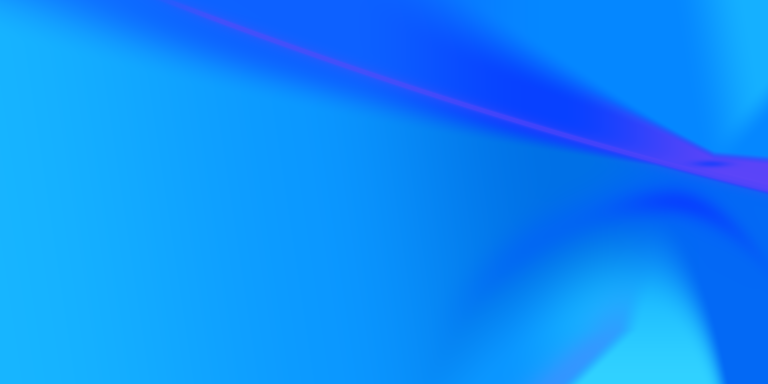
A Shadertoy shader for this background:

```glsl
// Abstract blue light: a dark tapering beam with a violet ridge crosses a cyan
// field and pinches at the right, above a glowing petal under a deep blue arc.
// Built from curves y(x), soft steps between them and Gaussian glows.

const vec3 CYAN   = vec3(0.09, 0.71, 1.00);
const vec3 AZURE  = vec3(0.04, 0.59, 1.00);
const vec3 SHADE  = vec3(0.00, 0.44, 0.90);
const vec3 SKY    = vec3(0.02, 0.53, 1.00);
const vec3 BEAM   = vec3(0.05, 0.38, 1.00);
const vec3 DEEP   = vec3(0.03, 0.24, 1.00);
const vec3 VIOLET = vec3(0.39, 0.27, 0.97);
const vec3 GLOW   = vec3(0.19, 0.82, 1.00);

// Soft step centred on zero, rising over the given half width.
float rise(float d, float halfWidth) {
    return smoothstep(-halfWidth, halfWidth, d);
}

float bell(float d, float width) {
    return exp(-d * d / (width * width));
}

float spot(vec2 p, vec2 centre, vec2 size) {
    vec2 q = (p - centre) / size;
    return exp(-dot(q, q));
}

// Height of the thin bright line through the beam.
float ridgeHeight(float x) {
    float u = x - 0.43;
    return 1.0 - 0.385 * u + 0.045 * u * u;
}

// Upper border of the beam, bending at the pinch.
float beamTop(float x) {
    float u = 1.86 - x;
    return 0.596 + max(0.51 * u, 0.09 * u);
}

vec3 field(vec2 p) {
    float t = p.x + 0.15 * (p.y - 0.5);
    vec3 col = mix(CYAN, AZURE, smoothstep(-0.1, 0.95, t));
    return mix(col, SHADE, smoothstep(0.8, 1.48, t));
}

// Upper right sky with a cyan wedge fanning out of the pinch.
vec3 upperSky(vec2 p) {
    vec3 col = mix(BEAM, SKY, smoothstep(0.85, 1.45, p.x));
    float leftSide = p.x - mix(1.86, 1.79, (p.y - 0.6) / 0.4);
    float lowerSide = p.y - 0.6 - 1.1 * (p.x - 1.87);
    float wedge = rise(leftSide - 0.06, 0.1) * rise(lowerSide, 0.06);
    return mix(col, CYAN, 0.9 * wedge);
}

vec3 addBeam(vec3 col, vec2 p) {
    float d = p.y - ridgeHeight(p.x);
    float top = beamTop(p.x) - p.y;
    float reach = max(0.2 - 0.11 * p.x, 0.012);
    float softTop = mix(0.10, 0.012, smoothstep(1.1, 1.86, p.x));

    col = mix(col, upperSky(p), rise(d, reach));
    float body = smoothstep(-1.35 * reach, -0.25 * reach, d) * rise(top, softTop);
    vec3 tint = mix(BEAM, DEEP, smoothstep(0.9, 1.4, p.x));
    col = mix(col, tint, body * mix(0.65, 0.95, smoothstep(0.0, 0.7, p.x)));

    // Violet fill near the pinch, then the hairline ridge.
    float fill = rise(d, 0.015) * rise(top, 0.015) * smoothstep(1.45, 1.9, p.x);
    col = mix(col, VIOLET, fill * 0.9);
    col = mix(col, DEEP, 0.7 * spot(p, vec2(1.85, 0.573), vec2(0.05, 0.009)));
    float hairline = bell(d, 0.007) + 0.35 * bell(d, 0.022);
    return mix(col, VIOLET, 0.62 * min(hairline, 1.0) * smoothstep(0.3, 0.6, p.x));
}

vec3 addArc(vec3 col, vec2 p) {
    float u = p.x - 1.74;
    float d = p.y - 0.475 + (u < 0.0 ? 0.9 : 2.5) * u * u;
    float core = bell(d, 0.035) * bell(u - 0.04, 0.16);
    float tail = bell(d, 0.07) * smoothstep(1.1, 1.4, p.x) * (1.0 - smoothstep(1.8, 2.0, p.x));
    col = mix(col, vec3(0.01, 0.38, 0.98), 0.6 * tail);
    return mix(col, DEEP, 0.85 * core);
}

// Lopsided dome: broad soft left flank, steep right flank.
vec3 addPetal(vec3 col, vec2 p) {
    float u = p.x - 1.68;
    float f = pow(abs(u) / (u < 0.0 ? 0.56 : 0.21), 2.4) + p.y / 0.40 - 1.0;
    float inside = 1.0 - smoothstep(-0.55, 0.12, f);
    col = mix(col, mix(AZURE, CYAN, smoothstep(1.3, 1.6, p.x)), inside);

    // The crease separates the bright lobe from a lilac fold.
    float crease = 1.69 - 0.30 * (0.32 - p.y) - 0.75 * max(0.14 - p.y, 0.0);
    float side = p.x - crease;
    float lobe = inside * rise(side, 0.03) * (1.0 - smoothstep(0.0, 0.33, p.y));
    col = mix(col, GLOW, lobe);
    float fold = bell(side + 0.04, 0.075) * (1.0 - rise(side, 0.03));
    fold *= 1.0 - smoothstep(0.06, 0.32, p.y);
    return mix(col, vec3(0.24, 0.56, 1.0), 0.75 * fold * inside);
}

void mainImage(out vec4 fragColor, in vec2 fragCoord) {
    // Height spans 0..1; width is normalised to 0..2.
    vec2 p = fragCoord / iResolution.xy * vec2(2.0, 1.0);

    vec3 col = field(p);
    col = mix(col, vec3(0.01, 0.41, 0.96), smoothstep(1.5, 1.85, p.x));
    col = addArc(col, p);
    col = addPetal(col, p);
    col = addBeam(col, p);
    fragColor = vec4(col, 1.0);
}
```
